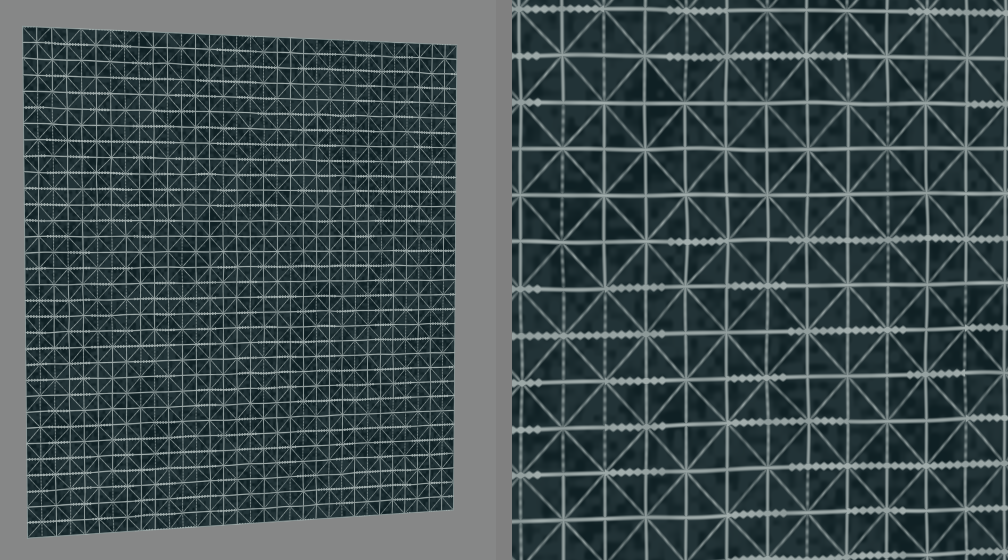
Left, the full canvas; right, a detail of the centre.
Write a Shadertoy shader that draws this pattern.

```glsl
// A dark woven panel seen slightly from the side on a plain grey ground.
// A projective map turns the canvas into panel cells; folded distances draw
// the square grid and its diagonals, and hashes wear the stitched lines.

const float CELLS = 32.0;                    // repeats across and down (even)
const vec2 BOTTOM_LEFT  = vec2(0.0545, 0.0380);
const vec2 BOTTOM_RIGHT = vec2(0.9150, 0.0885);
const vec2 TOP_RIGHT    = vec2(0.9220, 0.9205);
const vec2 TOP_LEFT     = vec2(0.0445, 0.9540);

const vec3 GROUND     = vec3(0.525, 0.530, 0.530);
const vec3 CLOTH_DARK = vec3(0.060, 0.125, 0.140);
const vec3 CLOTH      = vec3(0.135, 0.200, 0.215);
const vec3 THREAD     = vec3(0.640, 0.685, 0.680);

// Half widths and softness, in cells.
const float ROW_WIDTH      = 0.042;
const float COLUMN_WIDTH   = 0.038;
const float DIAGONAL_WIDTH = 0.030;
const float EDGE_WIDTH     = 0.070;
const float SOFTNESS       = 0.035;
const float BUMP           = 0.045;          // extra width of rough row stitches
const float WOBBLE         = 0.035;          // drift of the lines
const float STITCHES       = 5.0;            // stitches per cell
const float GRAIN          = 5.0;            // cloth noise lattice per cell
const float TAU            = 6.2831853;

float hash(vec2 p) {
    uvec2 q = uvec2(ivec2(floor(p)) + 4096) * uvec2(1597u, 3571u);
    uint n = (q.x ^ q.y) * 1664525u + 1013904223u;
    n = (n ^ (n >> 15)) * 2246822519u;
    n ^= n >> 13;
    return float(n & 65535u) / 65535.0;
}

float noise(vec2 p) {
    vec2 i = floor(p), f = fract(p);
    f = f * f * (3.0 - 2.0 * f);
    return mix(mix(hash(i), hash(i + vec2(1, 0)), f.x),
               mix(hash(i + vec2(0, 1)), hash(i + vec2(1, 1)), f.x), f.y);
}

float cross2(vec2 a, vec2 b) { return a.x * b.y - a.y * b.x; }

// Canvas position to panel position, 0 to 1 inside the four corners.
vec2 toPanel(vec2 p) {
    vec2 a = BOTTOM_RIGHT - TOP_RIGHT, b = TOP_LEFT - TOP_RIGHT;
    vec2 s = BOTTOM_LEFT - BOTTOM_RIGHT + TOP_RIGHT - TOP_LEFT;
    float g = cross2(s, b) / cross2(a, b);
    float h = cross2(a, s) / cross2(a, b);
    mat3 toCanvas = mat3(vec3(BOTTOM_RIGHT * (1.0 + g) - BOTTOM_LEFT, g),
                         vec3(TOP_LEFT * (1.0 + h) - BOTTOM_LEFT, h),
                         vec3(BOTTOM_LEFT, 1.0));
    vec3 q = inverse(toCanvas) * vec3(p, 1.0);
    return q.xy / q.z;
}

// Distance to the nearest multiple of the period.
float fold(float x, float period) {
    return abs(x - period * round(x / period));
}

float line(float dist, float halfWidth, float pixel) {
    float soft = max(SOFTNESS, 0.6 * pixel);
    return 1.0 - smoothstep(halfWidth - soft, halfWidth + soft, dist);
}

float stitch(float along) { return 0.5 + 0.5 * cos(TAU * STITCHES * along); }

void mainImage(out vec4 fragColor, in vec2 fragCoord) {
    vec2 cell = toPanel(fragCoord / iResolution.xy) * CELLS;
    vec2 pixel = fwidth(cell);
    float pixelMean = 0.5 * (pixel.x + pixel.y);

    // Panel outline
    vec2 inset = min(cell, CELLS - cell);
    vec2 cover = smoothstep(-0.6 * pixel, 0.6 * pixel, inset);
    float panel = cover.x * cover.y;
    float edge = line(min(inset.x, inset.y), EDGE_WIDTH, pixelMean);

    // Slightly uneven lines
    vec2 drift = vec2(noise(cell * 0.7 + 11.0), noise(cell * 0.7 + 57.0)) - 0.5;
    vec2 p = cell + 2.0 * WOBBLE * drift;

    // Rows: some stretches are thick and bumpy
    vec2 rowRun = vec2(floor(p.x / 1.5), round(p.y));
    float rough = step(0.58, hash(rowRun + 101.0));
    float rowWidth = ROW_WIDTH + BUMP * rough * stitch(p.x);
    float rows = line(fold(p.y, 1.0), rowWidth, pixel.y);
    rows *= 0.82 + 0.18 * noise(p * 2.0 + 31.0);

    // Columns: some are faint and broken into stitches
    float broken = smoothstep(0.45, 0.8, hash(vec2(round(p.x), floor(p.y / 4.0)) + 211.0));
    float columns = line(fold(p.x, 1.0), COLUMN_WIDTH, pixel.x);
    columns *= mix(0.86, 0.35 + 0.35 * stitch(p.y), broken);

    // Diagonals: both directions meet at every other crossing
    float rising  = line(fold(p.x - p.y, 2.0) * 0.7071, DIAGONAL_WIDTH, pixelMean);
    float falling = line(fold(p.x + p.y, 2.0) * 0.7071, DIAGONAL_WIDTH, pixelMean);
    float wear = 0.55 + 0.35 * noise(p * 1.5 + 73.0);
    rising  *= wear * (0.75 + 0.25 * stitch(p.x));
    falling *= wear * (0.75 + 0.25 * stitch(p.x + 0.1));

    // Cloth, thread and ground
    float thread = max(max(rows, columns), max(rising, falling));
    float weave = 0.65 * noise(p * GRAIN) + 0.35 * noise(p * 0.6 + 19.0);
    vec3 color = mix(CLOTH_DARK, CLOTH, smoothstep(0.15, 0.7, weave));
    color = mix(color, THREAD, max(thread, 0.8 * edge));
    fragColor = vec4(mix(GROUND, color, panel), 1.0);
}
```
